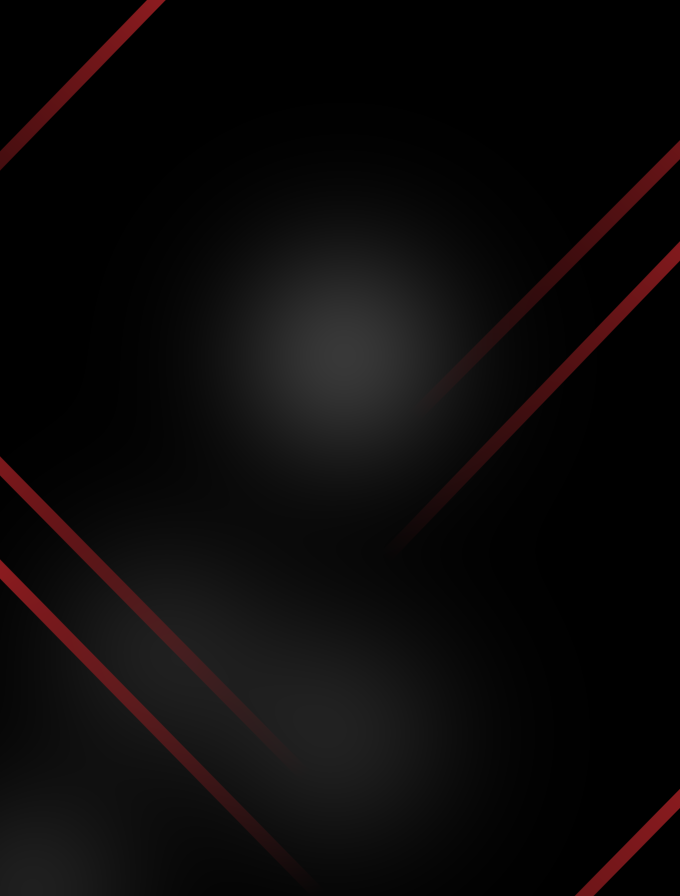
A Shadertoy shader for this background:

```glsl
// Dark backdrop: soft grey glows on black, crossed by slim diagonal red bars.
// Glows are summed Gaussians; each bar is a distance to a line whose
// opacity fades linearly from its start to its end.

float glow(vec2 p, vec2 center, float radius) {
    vec2 offset = (p - center) / radius;
    return exp(-dot(offset, offset));
}

// Opacity of a bar that is strongest at start and vanishes at end
float bar(vec2 p, vec2 start, vec2 end, float strength) {
    vec2 axis = end - start;
    vec2 rel = p - start;
    float along = dot(rel, axis) / dot(axis, axis);
    float dist = abs(rel.x * axis.y - rel.y * axis.x) / length(axis);
    float soft = 0.75 / iResolution.y;
    float body = 1.0 - smoothstep(0.0075 - soft, 0.0075 + soft, dist);
    return body * strength * clamp(1.0 - along, 0.0, 1.0);
}

void mainImage(out vec4 fragColor, in vec2 fragCoord) {
    // Height spans 0 to 1
    vec2 p = fragCoord / iResolution.y;

    // Grey glows
    float light = 0.22 * glow(p, vec2(0.384, 0.603), 0.130);
    light += 0.122 * glow(p, vec2(0.378, 0.180), 0.138);
    light += 0.112 * glow(p, vec2(0.176, 0.277), 0.135);
    light += 0.120 * glow(p, vec2(0.035, 0.005), 0.128);
    vec3 color = vec3(light);

    // Red bars: upper left corner, right pair, left pair, lower right corner
    vec3 red = vec3(0.56, 0.11, 0.125);
    color = mix(color, red, bar(p, vec2(0.1745, 1.0), vec2(-0.180, 0.635), 0.97));
    color = mix(color, red, bar(p, vec2(0.758, 0.832), vec2(0.462, 0.535), 0.74));
    color = mix(color, red, bar(p, vec2(0.758, 0.719), vec2(0.430, 0.378), 0.90));
    color = mix(color, red, bar(p, vec2(0.0, 0.480), vec2(0.341, 0.134), 0.86));
    color = mix(color, red, bar(p, vec2(0.0, 0.365), vec2(0.358, 0.0), 0.97));
    color = mix(color, red, bar(p, vec2(0.758, 0.108), vec2(0.200, -0.460), 0.95));

    fragColor = vec4(color, 1.0);
}
```
